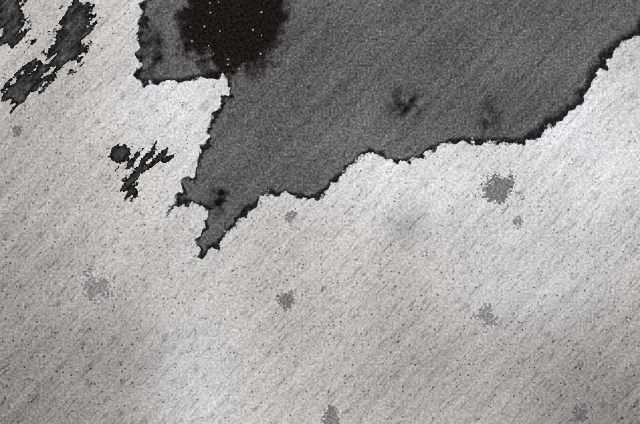
Write a Shadertoy shader that draws this texture.

```glsl
// Weathered concrete with a spreading damp stain: a polygon distance field with
// a noise-warped shore and dark rim, an oily pool, splashes and faint spots,
// all laid over diagonal brushed grooves, grain and pits.

vec2 hash2(vec2 p) {
    vec3 q = fract(vec3(p.xyx) * vec3(.1031, .1030, .0973));
    q += dot(q, q.yzx + 33.33);
    return fract((q.xx + q.yz) * q.zy);
}

float slope(vec2 cell, vec2 f, vec2 corner) {
    float a = 6.2832 * hash2(cell + corner).x;
    return dot(vec2(cos(a), sin(a)), f - corner);
}

// Gradient noise
float noise(vec2 p) {
    p += 100.0;
    vec2 i = floor(p), f = fract(p), u = f * f * (3.0 - 2.0 * f);
    return mix(mix(slope(i, f, vec2(0)), slope(i, f, vec2(1, 0)), u.x),
               mix(slope(i, f, vec2(0, 1)), slope(i, f, vec2(1)), u.x), u.y);
}

float fbm(vec2 p) {
    float sum = 0.0, amp = 1.0;
    for (int i = 0; i < 4; i++) {
        sum += amp * noise(p);
        p = mat2(1.6, 1.2, -1.2, 1.6) * p + 7.3;
        amp *= 0.55;
    }
    return sum;
}

float glow(vec2 p, float x, float y, float w, float h) {
    vec2 d = (p - vec2(x, y)) / vec2(w, h);
    return exp(-dot(d, d));
}

float segment(vec2 p, vec2 a, vec2 b) {
    vec2 e = b - a;
    return length(p - a - e * clamp(dot(p - a, e) / dot(e, e), 0.0, 1.0));
}

// Small marks of varied size in a random share of grid cells
float specks(vec2 p, float share) {
    vec2 cell = floor(p), rnd = hash2(cell + 9.0);
    float d = length(fract(p) - .25 - .5 * hash2(cell + 57.0));
    return step(rnd.x, share) * (1.0 - smoothstep(0.0, .2 + .25 * rnd.y, d));
}

// Signed distance to the damp area, negative inside
float dampArea(vec2 p) {
    vec2 shore[24] = vec2[24](
        vec2(.36, 1.1), vec2(.324, .915), vec2(.329, .804), vec2(.42, .808),
        vec2(.53, .825), vec2(.541, .79), vec2(.5, .725), vec2(.47, .627),
        vec2(.392, .49), vec2(.435, .525), vec2(.49, .51), vec2(.457, .39),
        vec2(.49, .402), vec2(.631, .547), vec2(.745, .53), vec2(.872, .645),
        vec2(.915, .616), vec2(.965, .618), vec2(1.069, .667), vec2(1.235, .66),
        vec2(1.363, .745), vec2(1.431, .863), vec2(1.52, .93), vec2(1.7, 1.1));
    float d = 10.0, side = 1.0;
    for (int i = 0; i < 24; i++) {
        vec2 a = shore[i], b = shore[(i + 1) % 24];
        d = min(d, segment(p, a, b));
        if ((a.y > p.y) != (b.y > p.y) &&
            p.x < a.x + (b.x - a.x) * (p.y - a.y) / (b.y - a.y)) side = -side;
    }
    return side * d;
}

// Distance to the splashes, each a thick segment
float splashes(vec2 p) {
    vec4 ends[6] = vec4[6](
        vec4(.02, 1, .035, .935), vec4(.185, .96, .15, .87), vec4(.095, .83, .03, .78),
        vec4(.285, .64, .325, .605), vec4(.325, .605, .382, .642), vec4(.318, .6, .307, .55));
    float width[6] = float[6](.036, .038, .027, .019, .012, .015), d = 10.0;
    for (int i = 0; i < 6; i++) d = min(d, segment(p, ends[i].xy, ends[i].zw) - width[i]);
    return d;
}

// Faint spots: centre, radius, strength
float spots(vec2 p, float rough) {
    vec4 spot[9] = vec4[9](
        vec4(1.175, .555, .042, .8), vec4(.23, .323, .04, .5), vec4(.673, .292, .021, .75),
        vec4(1.145, .25, .028, .5), vec4(.04, .69, .016, .7), vec4(.778, .02, .024, .7),
        vec4(1.363, .023, .024, .65), vec4(.687, .494, .016, .65), vec4(1.216, .476, .014, .6));
    float mark = 0.0;
    for (int i = 0; i < 9; i++) {
        float d = length(p - spot[i].xy) / spot[i].z + rough;
        mark = max(mark, spot[i].w * (1.0 - smoothstep(.55, 1.05, d)));
    }
    return mark;
}

void mainImage(out vec4 fragColor, in vec2 fragCoord) {
    vec2 p = fragCoord / iResolution.y;
    float soft = 1.5 / iResolution.y;

    // Detail along the brushed diagonal
    vec2 brush = mat2(.69, -.72, .72, .69) * p;
    float streak = noise(brush * vec2(4, 60));
    float groove = smoothstep(.1, .5, noise(brush * vec2(35, 150)));
    float grain = noise(p * 210.0) + .5 * noise(p * 120.0 + 9.0);
    float cloud = fbm(p * 4.0);
    vec2 warp = vec2(fbm(p * 36.0), fbm(p * 36.0 + 40.0));
    float d = dampArea(p + .019 * warp);

    // Dry concrete: pale drifts and shaded corners
    float pale = .07 * glow(p, .47, .1, .12, .17) + .08 * glow(p, .98, .54, .17, .1)
        + .09 * glow(p, 1.42, .63, .22, .2) + .06 * glow(p, 1.25, .33, .22, .13)
        + .07 * glow(p, .4, .73, .13, .12) + .05 * exp(-max(d, 0.0) * 22.0);
    float shade = .24 * glow(p, 0.0, 0.0, .34, .38) + .06 * glow(p, .28, .17, .14, .12)
        + .1 * glow(p, .98, .15, .28, .16) + .22 * glow(p, 1.52, 0.0, .34, .3)
        + .07 * glow(p, 0.0, .6, .16, .3) + .12 * glow(p, .96, .47, .05, .045);
    float tone = .763 + pale - shade + .05 * cloud + .07 * streak + .15 * grain
        - .1 * groove - .33 * specks(p * 110.0, .09);
    vec3 col = tone * mix(vec3(1.02, 1, .98), vec3(.99, 1, 1.01), smoothstep(0.0, .1, pale));
    col = mix(col, vec3(.4) + .2 * grain, spots(p, .9 * warp.x + .5 * grain));

    // Damp concrete with blotches and a dark, ragged rim
    float blotch = .6 * glow(p, .955, .755, .04, .03) + .5 * glow(p, 1.155, .7, .02, .05)
        + .6 * glow(p, .52, .53, .025, .035) + .5 * glow(p, .355, .87, .035, .07);
    vec3 wet = vec3(.39, .385, .38) + .06 * (cloud + streak - groove) + .17 * grain
        + .2 * specks(p * 130.0, .08);
    wet *= 1.0 - clamp(blotch * (.8 + 1.8 * warp.y), 0.0, .8);
    float rim = mix(.013, .03, smoothstep(1.1, 1.35, p.x));
    rim = smoothstep(-rim, -.3 * rim, d + .013 * warp.y);
    wet = mix(wet, vec3(.1, .11, .12) + .1 * grain, .92 * rim);

    // Oily pool with glints
    vec2 q = (p - vec2(.545, .975)) / vec2(.135, .17) + .25 * warp + .25 * noise(p * 12.0);
    float pool = 1.0 - smoothstep(.78, 1.08, length(q));
    vec3 oil = vec3(.105, .09, .08) + .09 * grain + .7 * specks(p * 90.0, .05);
    wet = mix(wet, oil, .95 * pool);
    col = mix(col, wet, 1.0 - smoothstep(-soft, soft, d));

    // Splashes, combed along the grooves
    float comb = noise(brush * vec2(16, 95));
    float s = splashes(p + .02 * warp) + .035 * comb + .008 * grain;
    vec3 splash = vec3(mix(.13, .26, smoothstep(.006, .03, -s))) + .16 * grain;
    col = mix(col, splash + .1 * groove, 1.0 - smoothstep(-soft, soft, s));

    fragColor = vec4(clamp(col, 0.0, 1.0), 1.0);
}
```
